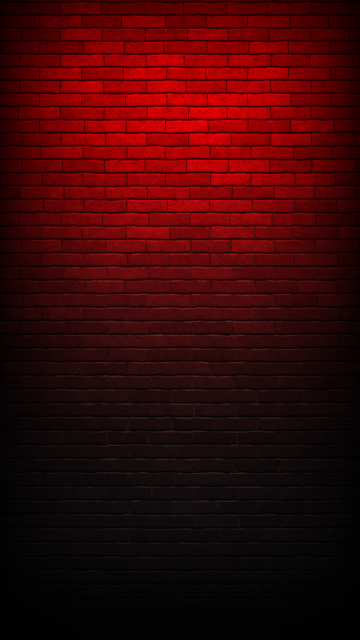
Write a WebGL 1 fragment shader that draws this texture.

```glsl
precision highp float;
// Brick wall in running bond, lit red from above and fading to near black.

uniform vec2 u_resolution;

// Lengths are in canvas heights, measured from the top left corner.
const float ASPECT = 0.5625;
const float FIRST_ROW = 0.0033;
const float ROW_HEIGHT = 0.0202;
const float ROW_GROWTH = 0.0000221;
const float JOINT_X = 0.2891;
const float JOINT_DRIFT = 0.00039;
const float BRICK_WIDTH = 0.0645;
const float BRICK_GROWTH = 0.000078;
const float JOINT_JITTER = 0.05;
const float MORTAR = 0.0011;
const float WOBBLE = 0.0016;
const float GLOW_Y = 0.155;
const float GLOW_ABOVE = 0.17;
const float GLOW_BELOW = 0.305;
const float SIDE_SHADE = 0.82;
const vec3 GLOW = vec3(0.79, 0.003, 0.012);
const vec3 ASH = vec3(0.058, 0.047, 0.051);
const vec3 LEDGE = vec3(0.10, 0.065, 0.065);

float hash(vec2 p) {
  vec3 q = fract(vec3(p.xyx) * vec3(0.1031, 0.103, 0.0973));
  q += dot(q, q.yzx + 33.33);
  return fract((q.x + q.y) * q.z);
}

float noise(vec2 p) {
  vec2 i = floor(p);
  vec2 f = fract(p);
  f = f * f * (3.0 - 2.0 * f);
  return mix(mix(hash(i), hash(i + vec2(1.0, 0.0)), f.x),
             mix(hash(i + vec2(0.0, 1.0)), hash(i + vec2(1.0, 1.0)), f.x), f.y);
}

float jointShift(float column, float row) {
  return (hash(vec2(column + 60.0, row + 11.0)) - 0.5) * 2.0 * JOINT_JITTER;
}

// Light falling on the wall, without any brick detail.
vec3 wallLight(vec2 p) {
  float spread = p.y < GLOW_Y ? GLOW_ABOVE : GLOW_BELOW;
  float reach = (p.y - GLOW_Y) / spread;
  float ashLevel = smoothstep(0.18, 0.5, p.y) * (1.0 - 0.85 * smoothstep(0.8, 1.0, p.y));
  float side = abs(2.0 * p.x / ASPECT - 1.0);
  float vignette = 1.0 - SIDE_SHADE * pow(side, 2.2);
  return (GLOW * exp(-reach * reach) + ASH * ashLevel) * vignette;
}

void main() {
  vec2 uv = gl_FragCoord.xy / u_resolution;
  vec2 p = vec2(uv.x * ASPECT, 1.0 - uv.y);
  float pixel = 1.0 / u_resolution.y;

  // Uneven edges
  vec2 q = p;
  q.y += (noise(p * vec2(45.0, 30.0)) - 0.5) * WOBBLE;
  q += (vec2(noise(p * 210.0), noise(p * 210.0 + 57.0)) - 0.5) * WOBBLE * 0.7;

  // Courses grow slowly taller towards the floor
  float root = sqrt(max(ROW_HEIGHT * ROW_HEIGHT + 4.0 * ROW_GROWTH * (q.y - FIRST_ROW), 0.0));
  float rowPos = (root - ROW_HEIGHT) / (2.0 * ROW_GROWTH);
  float row = floor(rowPos);
  float rowFraction = rowPos - row;
  float below = rowFraction * root;
  float above = (1.0 - rowFraction) * root;

  // Bricks in one course, with shifted upright joints
  float width = BRICK_WIDTH + BRICK_GROWTH * row;
  float column = (q.x - JOINT_X - JOINT_DRIFT * row) / width + 0.5 * mod(row, 2.0);
  float brick = floor(column);
  float f = column - brick;
  float left = (f - jointShift(brick, row)) * width;
  float right = (1.0 + jointShift(brick + 1.0, row) - f) * width;
  brick += step(right, 0.0) - step(left, 0.0);
  float upright = min(abs(left), abs(right));

  // Mortar and lit ledges
  float bedJoint = 1.0 - smoothstep(MORTAR - pixel * 0.6, MORTAR + pixel * 0.9, min(below, above));
  float headJoint = 1.0 - smoothstep(MORTAR * 0.7 - pixel * 0.6, MORTAR * 0.7 + pixel * 0.8, upright);
  float joint = max(bedJoint, headJoint * 0.85);
  float bedLedge = 1.0 - smoothstep(0.0004, 0.0006 + pixel, abs(below - 0.0020));
  float headLedge = 1.0 - smoothstep(0.0003, 0.0004 + pixel, upright);
  float chips = smoothstep(0.25, 0.8, noise(p * vec2(85.0, 130.0) + 19.0));
  float ledge = max(bedLedge, headLedge * 0.7) * (0.3 + 0.7 * chips);

  // Rough brick faces
  float tint = 0.87 + 0.24 * hash(vec2(brick + 40.0, row + 3.0));
  float grain = 0.82 + 0.22 * noise(p * 420.0) + 0.14 * noise(p * 95.0);
  float bevel = 1.0 - 0.18 * smoothstep(0.006, 0.0, above);

  vec3 light = wallLight(p);
  vec3 color = light * tint * grain * bevel;
  color = mix(color, light * 0.22, joint * 0.88);

  float ledgeZone = smoothstep(0.2, 0.5, p.y) * (1.0 - smoothstep(0.72, 1.0, p.y));
  float side = abs(2.0 * uv.x - 1.0);
  color += ledge * (light * 0.22 + LEDGE * ledgeZone * (1.0 - side * side));
  gl_FragColor = vec4(clamp(color, 0.0, 1.0), 1.0);
}
```
